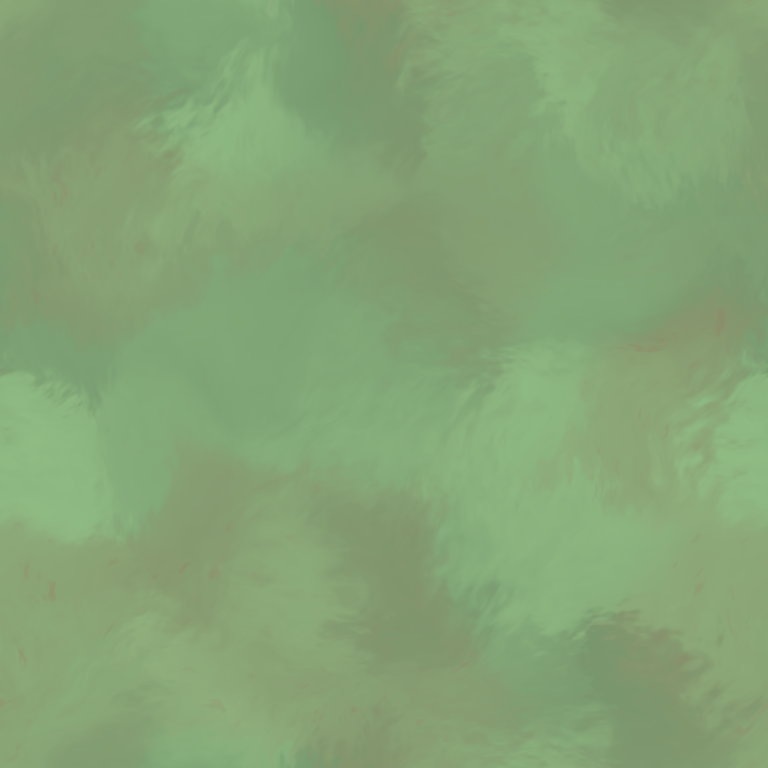
Give the GLSL for this texture, as a WebGL 2 fragment shader.

```glsl
#version 300 es
precision highp float;
// Soft mossy green paint: broad cloudy patches with frayed, dry-brushed edges, tiling.

uniform vec2 u_resolution;
out vec4 outColor;

const vec3 DARK_GREEN  = vec3(0.460, 0.592, 0.430);
const vec3 LIGHT_GREEN = vec3(0.565, 0.735, 0.515);
const vec3 WARM_OLIVE  = vec3(0.545, 0.580, 0.425);
const vec3 RUST        = vec3(0.590, 0.490, 0.390);

const float TONE_CELLS  = 6.0;   // light and dark patches per side
const float WARM_CELLS  = 5.0;   // olive patches per side
const float PATCH_FOCUS = 6.5;   // higher gives crisper patch borders
const float CLOUD_WARP  = 0.15;  // large bending of the patches
const float FRAY        = 0.11;  // bristle displacement of the borders
const float BRISTLE     = 0.22;  // tone variation inside the strokes
const float CONTRAST    = 1.55;
const float RUST_AMOUNT = 0.30;

float hash(vec2 p, float seed) {
    vec3 q = fract(vec3(p.xyx + seed * 17.31) * 0.1031);
    q += dot(q, q.yzx + 33.33);
    return fract((q.x + q.y) * q.z);
}

// Value noise that wraps after a whole number of cells.
float noise(vec2 uv, vec2 cells, float seed) {
    vec2 p = uv * cells;
    vec2 i = floor(p);
    vec2 f = p - i;
    f = f * f * f * (f * (f * 6.0 - 15.0) + 10.0);
    vec2 a = mod(i, cells);
    vec2 b = mod(i + 1.0, cells);
    return mix(mix(hash(a, seed), hash(vec2(b.x, a.y), seed), f.x),
               mix(hash(vec2(a.x, b.y), seed), hash(b, seed), f.x), f.y);
}

float fbm(vec2 uv, vec2 cells, float seed) {
    float sum = 0.0;
    float weight = 0.5;
    for (int k = 0; k < 4; k++) {
        sum += weight * noise(uv, cells, seed + float(k));
        cells *= 2.0;
        weight *= 0.5;
    }
    return sum / 0.9375;
}

// Three octaves of stretched noise.
float bristles(vec2 uv, vec2 cells, float seed) {
    return 0.42 * noise(uv, cells, seed) + 0.36 * noise(uv, cells * 2.0, seed + 1.0)
         + 0.22 * noise(uv, cells * 4.0, seed + 2.0);
}

// Brush marks whose direction changes from region to region.
float strokes(vec2 uv, float seed) {
    vec2 diagonal = vec2(uv.x + uv.y, uv.x - uv.y);  // whole-number shear, still wraps
    float level = bristles(uv, vec2(26.0, 56.0), seed);
    float rising = bristles(diagonal, vec2(18.0, 38.0), seed + 3.0);
    float upright = bristles(uv, vec2(56.0, 26.0), seed + 6.0);
    float turn = noise(uv, vec2(5.0), 40.0);
    float mark = mix(level, rising, smoothstep(0.32, 0.44, turn));
    return mix(mark, upright, smoothstep(0.58, 0.70, turn));
}

// Random patch values blended across soft cell borders.
float patches(vec2 uv, float cells, float seed) {
    vec2 p = uv * cells;
    vec2 base = floor(p);
    float sum = 0.0;
    float total = 0.0;
    for (int y = -2; y <= 2; y++) {
        for (int x = -2; x <= 2; x++) {
            vec2 cell = base + vec2(x, y);
            vec2 id = mod(cell, cells);
            vec2 center = cell + 0.1 + 0.8 * vec2(hash(id, seed), hash(id, seed + 1.0));
            vec2 d = p - center;
            float weight = exp(-PATCH_FOCUS * dot(d, d));
            sum += weight * hash(id, seed + 2.0);
            total += weight;
        }
    }
    return sum / total;
}

void main() {
    vec2 uv = gl_FragCoord.xy / u_resolution;

    // Bend the brush marks, then fray the patches along them
    vec2 curl = vec2(fbm(uv, vec2(6.0), 3.0), fbm(uv, vec2(6.0), 9.0)) - 0.5;
    vec2 brushUv = uv + 0.07 * curl;
    vec2 mark = vec2(strokes(brushUv, 50.0), strokes(brushUv, 60.0)) - 0.5;
    float dryness = mix(0.35, 1.0, smoothstep(0.3, 0.7, noise(uv, vec2(7.0), 21.0)));
    vec2 painted = uv + CLOUD_WARP * curl + FRAY * dryness * mark;

    // Light and dark greens
    float tone = mix(patches(painted, TONE_CELLS, 11.0), fbm(painted, vec2(4.0), 15.0), 0.35);
    tone = 0.50 + CONTRAST * (tone - 0.5) + BRISTLE * dryness * mark.x;
    tone = clamp(tone, 0.0, 1.0);
    vec3 color = mix(DARK_GREEN, LIGHT_GREEN, tone);

    // Olive glazes, thinner over the light areas
    float warmth = mix(patches(painted, WARM_CELLS, 31.0), fbm(painted, vec2(5.0), 35.0), 0.3);
    warmth = smoothstep(0.3, 0.9, warmth + 0.15 * dryness * mark.y);
    color = mix(color, WARM_OLIVE, warmth * mix(0.9, 0.45, tone));

    // Sparse rusty flecks in the warmest places
    float fleck = smoothstep(0.66, 0.86, strokes(brushUv, 70.0)) * smoothstep(0.45, 0.85, warmth);
    color = mix(color, RUST, RUST_AMOUNT * fleck);

    outColor = vec4(color, 1.0);
}
```
